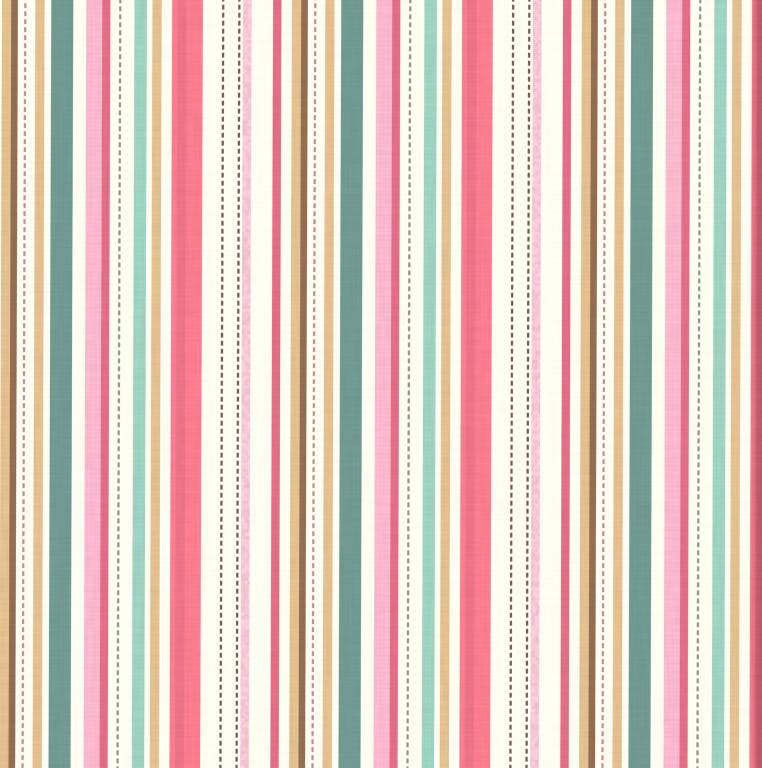
This pattern is drawn by a Shadertoy shader. Its source:

```glsl
// Vertical stripes in pink, teal, tan and brown with stitched dashes on cream cloth.

const float REPEATS = 2.628;       // stripe groups across the canvas
const float START = 0.0008;        // left edge of the first group, in canvas widths
const float TILT = 0.0037;         // lean of the stripes over the full height
const float DASHES = 96.0;         // stitches down the canvas
const float DASH_FILL = 0.6;       // inked share of one stitch
const float DASH_WIDTH = 0.0078;   // in group widths
const float SOFTNESS = 0.0025;     // smallest edge blur, in group widths
const float THREADS = 190.0;       // weave threads down the canvas
const float WEAVE = 0.012;
const float SLUB = 0.028;          // strength of uneven yarn
const float EDGE_SHADE = 0.22;     // shadow along the right border

const vec3 CREAM = vec3(0.992, 0.992, 0.945);
const vec3 TAN = vec3(0.895, 0.750, 0.560);
const vec3 BROWN = vec3(0.580, 0.430, 0.320);
const vec3 TEAL = vec3(0.440, 0.605, 0.570);
const vec3 MINT = vec3(0.620, 0.825, 0.755);
const vec3 PINK = vec3(0.980, 0.720, 0.805);
const vec3 PALE_PINK = vec3(0.970, 0.780, 0.840);
const vec3 ROSE = vec3(0.980, 0.490, 0.560);
const vec3 DEEP_ROSE = vec3(0.930, 0.450, 0.530);
const vec3 RED = vec3(0.890, 0.430, 0.520);
const vec3 STITCH_PINK = vec3(0.770, 0.550, 0.550);
const vec3 STITCH_GREY = vec3(0.560, 0.590, 0.550);
const vec3 STITCH_BROWN = vec3(0.480, 0.350, 0.310);

float hash(vec2 p) {
    p = fract(p * vec2(0.1031, 0.1137));
    p += dot(p, p.yx + 33.33);
    return fract((p.x + p.y) * p.x * 41.7);
}

float noise(vec2 p) {
    vec2 i = floor(p), f = fract(p);
    f = f * f * (3.0 - 2.0 * f);
    return mix(mix(hash(i), hash(i + vec2(1, 0)), f.x),
               mix(hash(i + vec2(0, 1)), hash(i + vec2(1, 1)), f.x), f.y);
}

// Coverage of a band between two positions, wrapping around the group
float band(float x, float left, float right, float blur) {
    float d = abs(fract(x - 0.5 * (left + right) + 0.5) - 0.5) - 0.5 * (right - left);
    return 1.0 - smoothstep(-blur, blur, d);
}

void stripe(inout vec3 cloth, float x, float left, float right, vec3 ink, float blur) {
    cloth = mix(cloth, ink, band(x, left, right, blur));
}

void stitches(inout vec3 cloth, vec2 p, float center, float phase, vec3 ink, vec2 blur) {
    float line = band(p.x, center - 0.5 * DASH_WIDTH, center + 0.5 * DASH_WIDTH, blur.x);
    float dash = band(p.y * DASHES + phase, 0.0, DASH_FILL, blur.y);
    cloth = mix(cloth, ink, line * dash);
}

void mainImage(out vec4 fragColor, in vec2 fragCoord) {
    vec2 uv = fragCoord / iResolution.xy;
    float x = (uv.x - START - TILT * (uv.y - 0.5)) * REPEATS;
    vec2 p = vec2(x, uv.y);
    float blur = max(0.7 * REPEATS / iResolution.x, SOFTNESS);
    vec2 stitchBlur = vec2(blur, max(0.7 * DASHES / iResolution.y, 0.1));

    // Solid stripes; touching ones overlap so no ground shows between them
    vec3 cloth = CREAM;
    stripe(cloth, x, 0.000, 0.045, TAN, blur);
    stripe(cloth, x, 0.032, 0.055, BROWN, blur);
    stripe(cloth, x, 0.115, 0.147, TAN, blur);
    stripe(cloth, x, 0.170, 0.246, TEAL, blur);
    stripe(cloth, x, 0.291, 0.360, PINK, blur);
    stripe(cloth, x, 0.346, 0.374, RED, blur);
    stripe(cloth, x, 0.457, 0.500, MINT, blur);
    stripe(cloth, x, 0.519, 0.551, TAN, blur);
    stripe(cloth, x, 0.587, 0.693, ROSE, blur);
    stripe(cloth, x, 0.605, 0.637, DEEP_ROSE, blur);
    vec3 mottled = PALE_PINK + 0.08 * (noise(uv * vec2(260.0, 240.0)) - 0.5);
    stripe(cloth, x, 0.831, 0.861, mottled, blur);
    stripe(cloth, x, 0.935, 0.964, RED, blur);

    // Dashed stitch lines
    stitches(cloth, p, 0.0805, 0.0, STITCH_PINK, stitchBlur);
    stitches(cloth, p, 0.408, 0.4, STITCH_GREY, stitchBlur);
    stitches(cloth, p, 0.763, 0.2, STITCH_BROWN, stitchBlur);
    stitches(cloth, p, 0.8187, 0.2, STITCH_BROWN, stitchBlur);

    // Woven threads and uneven yarn, weaker on the pale ground
    float inked = mix(0.3, 1.0, smoothstep(0.05, 0.3, distance(cloth, CREAM)));
    vec2 thread = sin(6.2832 * THREADS * uv);
    float yarn = noise(uv * vec2(45.0, 300.0)) + noise(uv * vec2(300.0, 30.0)) - 1.0;
    cloth *= 1.0 + inked * (WEAVE * 0.5 * (thread.x + thread.y) + SLUB * yarn);

    // Shadow where the cloth folds away at the right border
    cloth *= 1.0 - EDGE_SHADE * smoothstep(0.982, 0.998, uv.x);

    fragColor = vec4(clamp(cloth, 0.0, 1.0), 1.0);
}
```
